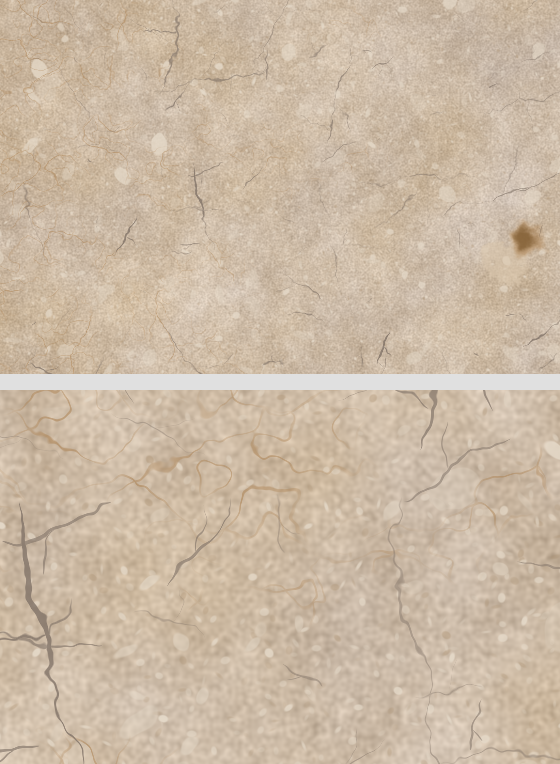
Top: the whole. Bottom: its middle third, enlarged.
Write a Shadertoy shader that draws this texture.

```glsl
// Polished cream limestone: softly clouded beige ground with crisp grain, pale
// fossil flecks, long grey cracks and rusty veins. Gradient noise makes clouds
// and bends the cracks; flecks and cracks are scattered on jittered grids.

const float TAU = 6.28318;
const vec3 SHADE = vec3(0.75, 0.672, 0.58);
const vec3 LIGHT = vec3(0.85, 0.785, 0.71);
const vec3 FOSSIL = vec3(0.90, 0.855, 0.79);
const vec3 PIT = vec3(0.68, 0.58, 0.46);
const vec3 CRACK = vec3(0.51, 0.455, 0.41);
const vec3 RUST = vec3(0.68, 0.52, 0.34);
const vec3 STAIN = vec3(0.48, 0.34, 0.17);
const vec3 WARMTH = vec3(0.01, -0.008, -0.05);

vec2 hash2(vec2 p) {
    vec3 q = fract(p.xyx * vec3(0.1031, 0.1030, 0.0973));
    q += dot(q, q.yzx + 33.33);
    return fract((q.xx + q.yz) * q.zy);
}

float gradientDot(vec2 cell, vec2 corner, vec2 f) {
    return dot(hash2(cell + corner) * 2.0 - 1.0, f - corner);
}

float gradientNoise(vec2 p) {
    vec2 i = floor(p), f = p - i;
    vec2 u = f * f * f * (f * (f * 6.0 - 15.0) + 10.0);
    float low = mix(gradientDot(i, vec2(0, 0), f), gradientDot(i, vec2(1, 0), f), u.x);
    float high = mix(gradientDot(i, vec2(0, 1), f), gradientDot(i, vec2(1, 1), f), u.x);
    return mix(low, high, u.y);
}

float fbm(vec2 p) {
    float sum = 0.0, amp = 0.5;
    for (int i = 0; i < 4; i++) {
        sum += amp * gradientNoise(p);
        p = mat2(1.6, 1.2, -1.2, 1.6) * p + 7.3;
        amp *= 0.5;
    }
    return sum;
}

vec2 noiseOffset(vec2 p) {
    return vec2(gradientNoise(p + 31.7), gradientNoise(p + 78.2));
}

vec2 direction(float angle) { return vec2(cos(angle), sin(angle)); }

// Line coverage that fades when thinner than a pixel
float stroke(float d, float halfWidth, float px) {
    return clamp(0.5 + (halfWidth - d) / px, 0.0, 1.0) * min(1.0, 2.0 * halfWidth / px);
}

// Even-width line along the zero level of noise
float veins(vec2 p, float scale, float halfWidth, float px) {
    vec2 q = p * scale, e = vec2(0.02, 0.0);
    float n = gradientNoise(q);
    vec2 slope = (vec2(gradientNoise(q + e), gradientNoise(q + e.yx)) - n) / e.x;
    return stroke(abs(n) / (scale * max(length(slope), 0.2)), halfWidth, px);
}

// Soft blob with a ragged outline
float blob(vec2 p, vec2 centre, float radius, float softness) {
    float d = length(p - centre) / radius - 1.0 + 2.2 * fbm(p * 22.0);
    return smoothstep(softness, -softness, d);
}

// Scattered ellipses; radius is a fraction of a cell
float flecks(vec2 p, float cells, float density, float radius, float seed, float px) {
    vec2 g = p * cells, base = floor(g);
    float cover = 0.0;
    for (int y = -1; y <= 1; y++)
    for (int x = -1; x <= 1; x++) {
        vec2 id = base + vec2(x, y);
        vec2 place = hash2(id + seed), shape = hash2(id + seed + 41.0);
        vec2 kind = hash2(id + seed + 97.0);
        vec2 axis = direction(TAU * shape.x), q = g - id - place;
        vec2 radii = radius * mix(0.5, 1.0, kind.y) * vec2(1.0, mix(0.3, 0.85, shape.y));
        q = vec2(dot(q, axis), dot(q, vec2(-axis.y, axis.x)));
        float d = (length(q / radii) - 1.0) * radii.y / cells;
        float opacity = mix(0.25, 0.95, place.x * kind.y) * step(kind.x, density);
        cover = max(cover, opacity * smoothstep(px, -px, d));
    }
    return cover;
}

float taperedLine(vec2 p, vec2 a, vec2 b, float halfWidth, float px) {
    vec2 ab = b - a;
    float t = clamp(dot(p - a, ab) / dot(ab, ab), 0.0, 1.0);
    return stroke(length(p - a - ab * t), halfWidth * sqrt(4.0 * t * (1.0 - t)), px);
}

// One branching crack per grid cell
float cracks(vec2 p, float aspect, float cells, vec2 lengths, float halfWidth, float seed, float px) {
    float ink = 0.0;
    for (float y = 0.0; y < cells; y++)
    for (float x = 0.0; x < cells * aspect; x++) {
        vec2 id = vec2(x, y) + seed, form = hash2(id + 13.0), kind = hash2(id + 59.0);
        vec2 middle = (vec2(x, y) + hash2(id)) / cells;
        float len = mix(lengths.x, lengths.y, form.x * form.x);
        float w = halfWidth * mix(0.35, 1.0, kind.x), angle = TAU * form.y;
        vec2 arm = direction(angle) * len * 0.5;
        vec2 branch = direction(angle + mix(0.6, 1.5, kind.y)) * len * 0.4;
        float line = taperedLine(p, middle - arm, middle + arm, w, px);
        line = max(line, taperedLine(p, middle, middle + branch, w * 0.5, px));
        ink = max(ink, line * mix(0.5, 1.0, kind.x));
    }
    return ink;
}

void mainImage(out vec4 fragColor, in vec2 fragCoord) {
    float px = 1.0 / iResolution.y, aspect = iResolution.x * px;
    vec2 p = fragCoord * px;
    vec2 fromCentre = p / vec2(aspect, 1.0) - 0.5;

    // Cloudy ground and grain
    float tone = 0.6 + 1.3 * fbm(p * 3.0 + 4.0) + 1.2 * fbm(p * 16.0) - 0.5 * dot(fromCentre, fromCentre);
    vec3 color = mix(SHADE, LIGHT, clamp(tone, -0.2, 1.15));
    color += WARMTH * (1.8 * fbm(p * 4.0 + 20.0) - 0.3 * fromCentre.x);
    color += 0.11 * gradientNoise(p * 175.0) + 0.06 * gradientNoise(p * 75.0);

    // Dark pits and fossil flecks, large to tiny
    color = mix(color, PIT, 0.55 * flecks(p, 60.0, 0.3, 0.25, 420.0, px));
    vec2 ragged = p + 0.006 * noiseOffset(p * 45.0);
    float pale = flecks(ragged, 9.0, 0.55, 0.27, 3.0, px);
    pale = max(pale, flecks(ragged, 22.0, 0.45, 0.26, 150.0, px));
    pale = max(pale, flecks(p, 62.0, 0.5, 0.27, 310.0, px));
    color = mix(color, FOSSIL, pale);

    // Rusty veins, denser on the left
    vec2 bent = p + 0.06 * noiseOffset(p * 4.0) + 0.025 * noiseOffset(p * 14.0);
    bent += 0.011 * noiseOffset(p * 45.0) + 0.003 * noiseOffset(p * 110.0);
    float rustArea = smoothstep(0.0, 0.35, 1.4 * fbm(p * 6.0 + 50.0) - 0.6 * fromCentre.x - 0.03);
    float vein = max(veins(bent, 9.0, 0.0011, px), 0.8 * veins(bent + 3.0, 20.0, 0.0009, px));
    color = mix(color, RUST, rustArea * (0.7 * vein + 0.05));

    // Grey cracks, long and short
    float thickness = mix(0.3, 1.0, smoothstep(-0.3, 0.25, gradientNoise(p * 9.0)));
    float ink = cracks(bent, aspect, 4.0, vec2(0.08, 0.55), 0.0036 * thickness, 5.0, px);
    ink = max(ink, 0.8 * cracks(bent, aspect, 8.0, vec2(0.02, 0.11), 0.002 * thickness, 210.0, px));
    color = mix(color, CRACK, 0.85 * ink);

    // Pale patch with a brown stain beside it
    color = mix(color, LIGHT + WARMTH * 0.6, 0.6 * blob(p, vec2(0.905 * aspect, 0.305), 0.06, 0.2));
    color = mix(color, RUST, 0.6 * blob(p, vec2(0.942 * aspect, 0.36), 0.04, 0.5));
    color = mix(color, STAIN, 0.75 * blob(p, vec2(0.938 * aspect, 0.365), 0.022, 0.6));

    fragColor = vec4(clamp(color, 0.0, 1.0), 1.0);
}
```
